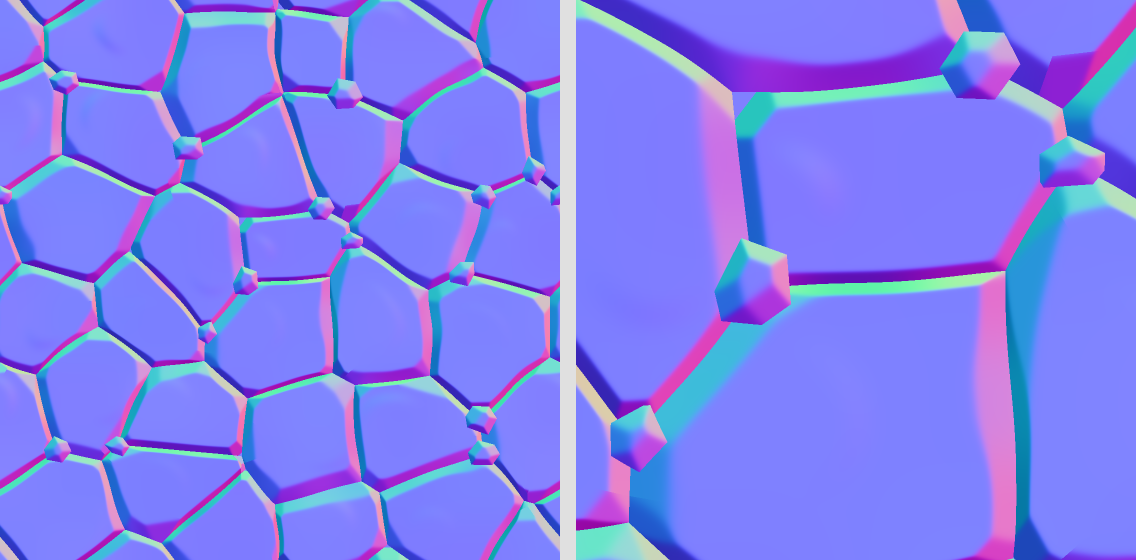
Left, the full canvas; right, a detail of the centre.
This texture map is drawn by a WebGL 2 fragment shader. Its source:

```glsl
#version 300 es
precision highp float;

uniform vec2 u_resolution;
out vec4 fragColor;

#define GRID vec2(5.0, 6.0)   // stones per tile, even row count
#define JITTER 0.72
#define WEIGHT 0.006          // spread of stone sizes
#define WARP 0.024            // bend of the outlines
#define BEVEL 0.019           // height of the flat tops
#define SLOPE vec2(0.8, 3.0)  // range of bevel steepness
#define SHARP 650.0           // crispness of facet edges
#define CHIP 0.04             // largest broken corner
#define PEBBLE_SHARE 0.3
#define PEBBLE_SIZE vec2(0.019, 0.031)

const float TAU = 6.2831853;

vec2 wrapCell(vec2 cell, vec2 period) {
    return floor(mod(cell + 0.5, period));
}

vec3 hash3(vec2 c) {
    vec3 q = fract((c.xyx + 17.3) * vec3(0.1031, 0.1030, 0.0973));
    q += dot(q, q.yxz + 33.33);
    return fract((q.xxy + q.yzz) * q.zyx);
}

// Value noise that wraps after a whole number of cells
vec3 noise3(vec2 uv, float period) {
    vec2 p = uv * period, i = floor(p), f = p - i;
    f = f * f * f * (f * (f * 6.0 - 15.0) + 10.0);
    vec2 n = vec2(period), e = vec2(1.0, 0.0);
    vec3 low = mix(hash3(wrapCell(i, n)), hash3(wrapCell(i + e, n)), f.x);
    vec3 high = mix(hash3(wrapCell(i + e.yx, n)), hash3(wrapCell(i + 1.0, n)), f.x);
    return mix(low, high, f.y);
}

// Stone centre in xy, its weight from 0 to 1 in z
vec3 stoneSeed(vec2 cell) {
    vec3 h = hash3(wrapCell(cell, GRID));
    float shift = 0.5 * mod(cell.y, 2.0) - 0.25;
    vec2 centre = cell + 0.5 + vec2(shift, 0.0) + JITTER * (h.xy - 0.5);
    return vec3(centre / GRID, h.z);
}

float power(vec2 p, vec3 s) {
    return dot(p - s.xy, p - s.xy) - WEIGHT * s.z;
}

// Soft minimum of planes: sums weighted slopes
void addPlane(inout vec3 sum, float height, vec2 slope) {
    sum += vec3(slope, 1.0) * exp(min(-SHARP * height, 40.0));
}

// Point where three stones meet
vec2 junction(vec3 s0, vec3 s1, vec3 s2) {
    vec2 a = s1.xy - s0.xy, b = s2.xy - s0.xy;
    vec2 r = 0.5 * (vec2(dot(a, a), dot(b, b)) + WEIGHT * (s0.z - vec2(s1.z, s2.z)));
    float det = a.x * b.y - a.y * b.x;
    det += det < 0.0 ? -1e-7 : 1e-7;
    return s0.xy + vec2(r.x * b.y - r.y * a.y, a.x * r.y - b.x * r.x) / det;
}

// Faceted pebble at a junction; z is positive inside
vec3 pebble(vec2 p, vec2 centre, vec3 s0, float id) {
    float radius = mix(PEBBLE_SIZE.x, PEBBLE_SIZE.y, fract(id * 13.7));
    vec2 base = floor(centre * GRID);
    for (int k = 0; k < 25; k++) {
        vec3 s = stoneSeed(base + vec2(k % 5, k / 5) - 2.0);
        float gap = power(centre, s) - power(centre, s0);
        if (abs(gap) > 1e-5) radius = min(radius, 0.5 * gap / distance(s.xy, s0.xy));
    }
    if (radius < 0.012) return vec3(0.0, 0.0, -1.0);
    vec3 sum = vec3(0.0);
    float inside = 1.0;
    addPlane(sum, 0.55 * radius, vec2(0.0));
    for (int k = 0; k < 6; k++) {
        vec3 h = hash3(vec2(k, floor(id * 97.0)));
        float angle = TAU * (float(k) + 0.6 * h.x) / 6.0;
        vec2 dir = vec2(cos(angle), sin(angle));
        float d = radius * (0.7 + 0.3 * h.y) - dot(p - centre, dir), slope = 0.8 + h.z;
        addPlane(sum, d * slope, dir * slope);
        inside = min(inside, d);
    }
    return vec3(sum.xy / sum.z, inside);
}

vec2 wallSlope(vec2 uv) {
    vec2 p = uv + WARP * (noise3(uv, 8.0).xy - 0.5);
    vec3 rough = noise3(uv, 14.0);

    // Three nearest stones
    vec2 base = floor(p * GRID), cell = base;
    vec3 s0, s1, s2, best = vec3(9.0);
    for (int k = 0; k < 25; k++) {
        vec2 c = base + vec2(k % 5, k / 5) - 2.0;
        vec3 s = stoneSeed(c);
        float d = power(p, s);
        if (d < best.x) { best = vec3(d, best.xy); s2 = s1; s1 = s0; s0 = s; cell = c; }
        else if (d < best.y) { best.yz = vec2(d, best.y); s2 = s1; s1 = s; }
        else if (d < best.z) { best.z = d; s2 = s; }
    }
    vec2 corner = junction(s0, s1, s2);
    float id = fract((s0.z + s1.z + s2.z) * 5.3);
    if (id < PEBBLE_SHARE && distance(p, corner) < PEBBLE_SIZE.y * 1.3) {
        vec3 stone = pebble(p, corner, s0, id);
        if (stone.z > 0.0) return stone.xy;
    }

    // Flat top with a faint tilt and a worn arc
    vec2 wrapped = wrapCell(cell, GRID);
    vec3 h = hash3(wrapped + 31.0);
    vec2 arm = p - s0.xy - 0.07 * (h.xy - 0.5);
    float reach = length(arm) + 1e-5, ring = (reach - 0.03 - 0.03 * h.z) / 0.011;
    float arc = max(0.0, dot(arm / reach, vec2(cos(TAU * h.x), sin(TAU * h.x))));
    vec2 top = 0.05 * (h.yz - 0.5) + 0.07 * (noise3(uv, 7.0).yz - 0.5);
    top += 0.16 * h.y * arc * arc * exp(-ring * ring) * arm / reach;
    vec3 sum = vec3(0.0);
    addPlane(sum, BEVEL * (0.7 + 0.6 * h.z), top);

    // Bevels towards the neighbours
    for (int k = 0; k < 25; k++) {
        if (k == 12) continue;
        vec2 o = vec2(k % 5, k / 5) - 2.0;
        vec3 s = stoneSeed(cell + o), e = hash3(wrapped * 5.0 + o + 50.0);
        vec2 away = s.xy - s0.xy;
        float d = 0.5 * (power(p, s) - best.x) / length(away);
        float slope = mix(SLOPE.x, SLOPE.y, e.x) * (0.7 + 0.6 * rough.z);
        addPlane(sum, d * slope, slope * normalize(away + 0.08 * (rough.xy - 0.5)));
    }

    // Broken corner, open to the ground where it is deep
    vec2 n1 = normalize(s1.xy - s0.xy), n2 = normalize(s2.xy - s0.xy);
    vec2 dir = normalize(n1 + n2 + 1e-5);
    vec3 c = hash3(wrapped + floor(id * 89.0) + 70.0);
    float cut = CHIP * c.x * c.x * 0.5 * (1.0 - dot(n1, n2)), slope = 0.8 + 1.2 * c.y;
    float height = slope * (dot(corner - p, dir) - cut);
    addPlane(sum, height, dir * slope);
    return height < -0.014 ? vec2(0.0) : sum.xy / sum.z;
}

void main() {
    // Four samples per pixel smooth the outlines
    vec3 colour = vec3(0.0);
    for (int k = 0; k < 4; k++) {
        vec2 offset = 0.5 * vec2(k % 2, k / 2) - 0.25;
        vec2 slope = wallSlope((gl_FragCoord.xy + offset) / u_resolution);
        colour += 0.25 * (0.5 + 0.5 * normalize(vec3(slope, 1.0)));
    }
    fragColor = vec4(colour, 1.0);
}
```
